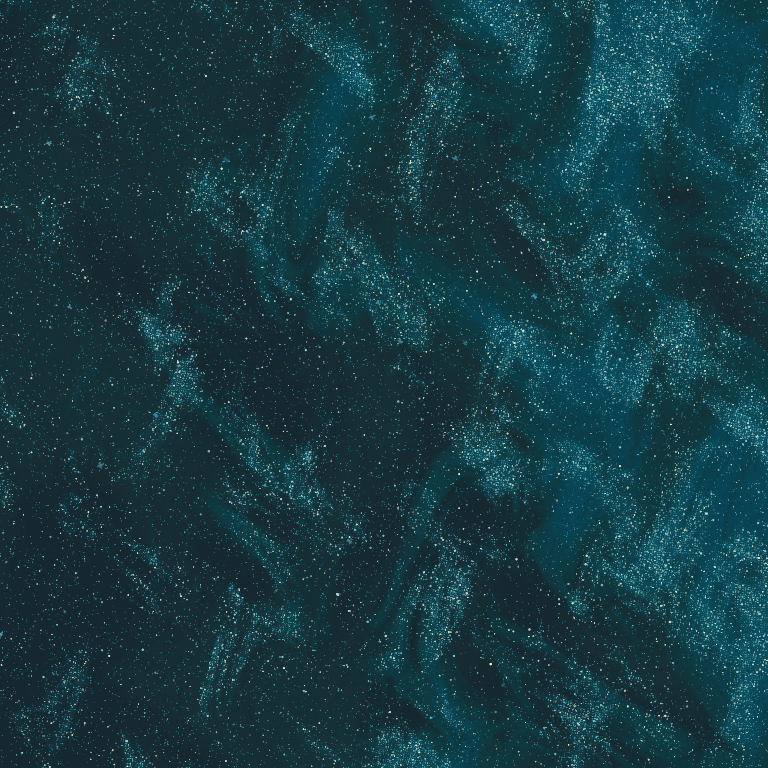
Give the GLSL for this texture, as a three.js fragment shader.

```glsl
// Dark teal liquid with drifting clouds of fine glitter dust.
varying vec2 vUv;

float hash(vec2 p) {
  vec3 q = fract(vec3(p.xyx) * 0.1031);
  q += dot(q, q.yzx + 33.33);
  return fract((q.x + q.y) * q.z);
}

vec2 rotate(vec2 p, float angle) {
  float c = cos(angle), s = sin(angle);
  return vec2(c * p.x - s * p.y, s * p.x + c * p.y);
}

// Layered, warped sines: a smoky field of roughly -0.8 to 0.8.
float swirl(vec2 p, float seed) {
  float sum = 0.0, amp = 0.5;
  p += seed * vec2(3.7, 5.3);
  for (int i = 0; i < 6; i++) {
    p += 0.65 * sin(1.3 * p.yx + seed + float(i) * 1.7);
    sum += amp * sin(p.x) * sin(p.y);
    p = rotate(p, 0.85) * 1.8;
    amp *= 0.66;
  }
  return sum;
}

// One soft grain in some cells of a turned grid; radius is in cell units.
vec3 sprinkle(vec3 under, vec2 uv, float cells, float chance, float radius,
              vec3 cool, vec3 warm) {
  vec2 p = rotate(uv, cells * 0.37) * cells + 400.0;
  vec2 id = floor(p);
  vec2 jitter = vec2(hash(id + 11.3), hash(id + 47.9)) - 0.5;
  vec2 center = 0.5 + jitter * (1.0 - 2.0 * radius);
  float size = radius * mix(0.65, 1.0, hash(id + 71.7));
  float grain = 1.0 - smoothstep(size * 0.4, size, length(fract(p) - center));
  float glow = mix(0.35, 1.0, hash(id + 23.1));
  float present = step(hash(id), chance);
  vec3 tone = mix(cool, warm, hash(id + 91.5));
  return mix(under, tone, grain * glow * present);
}

// Slate on the left runs through teal to deep blue on the right.
vec3 liquid(float tint, float shade) {
  vec3 slate = mix(vec3(0.085, 0.155, 0.185), vec3(0.085, 0.185, 0.205), shade);
  vec3 teal = vec3(0.055, 0.22, 0.245);
  vec3 blue = vec3(0.03, 0.265, 0.33);
  vec3 color = mix(slate, teal, smoothstep(0.36, 0.62, tint));
  return mix(color, blue, smoothstep(0.58, 0.95, tint));
}

void main() {
  vec2 uv = vUv;
  vec2 flow = rotate(uv, -0.25) * vec2(13.0, 9.0);

  // Clouds of colour
  float cloud = swirl(flow, 1.0);
  float tint = 0.7 * uv.x + 0.13 * uv.y + 0.55 * cloud;
  float shade = smoothstep(-0.5, 0.4, swirl(flow * 0.8, 2.6) + 0.4 * (uv.y - 0.5));
  vec3 color = liquid(tint, shade);

  // Dust gathers in loose patches and along thin curling wisps
  float drift = swirl(flow * 1.8, 4.2) + 0.45 * cloud + 0.55 * (uv.x - 0.5);
  float patches = smoothstep(0.0, 0.85, drift);
  float ridge = 1.0 - smoothstep(0.0, 0.22, abs(swirl(flow * 1.2, 7.1)));
  float dust = patches * (0.6 + 0.4 * ridge) + 0.16 * ridge * smoothstep(-0.2, 0.3, drift);
  color = mix(color, vec3(0.07, 0.37, 0.43), 0.48 * dust);

  // Grains from faint haze to bright sparkles
  vec3 deep = vec3(0.05, 0.36, 0.44);
  vec3 aqua = vec3(0.24, 0.62, 0.66);
  vec3 ice = vec3(0.50, 0.82, 0.86);
  vec3 cream = vec3(0.98, 0.95, 0.82);
  color = sprinkle(color, uv, 390.0, 0.30, 0.48, vec3(0.07, 0.14, 0.165), color * 1.25);
  color = sprinkle(color, uv, 370.0, 0.09 + 0.75 * dust, 0.48, deep, aqua);
  color = sprinkle(color, uv, 310.0, 0.04 + 0.62 * dust, 0.47, deep, ice);
  color = sprinkle(color, uv, 260.0, 0.025 + 0.42 * dust, 0.45, aqua, cream);
  color = sprinkle(color, uv, 190.0, 0.014 + 0.26 * dust, 0.38, ice, cream);
  color = sprinkle(color, uv, 115.0, 0.008 + 0.05 * dust, 0.28, ice, cream);

  // A few larger blue flakes with ragged rims
  vec2 ragged = uv + 0.0012 * sin(uv.yx * 1300.0);
  color = sprinkle(color, ragged, 30.0, 0.02, 0.15, vec3(0.12, 0.48, 0.62), vec3(0.50, 0.80, 0.86));

  gl_FragColor = vec4(color, 1.0);
}
```
